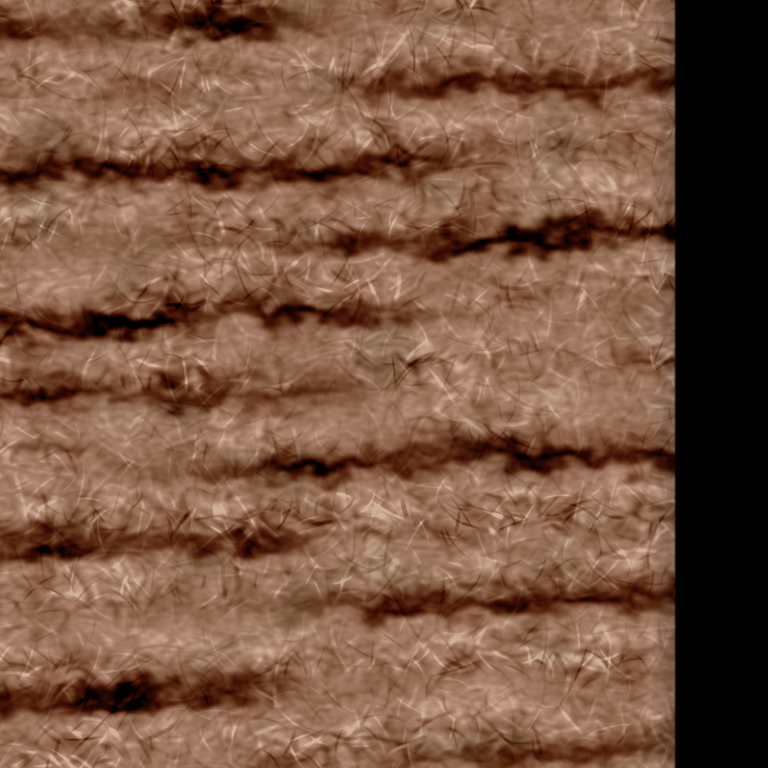
Reproduce this texture procedurally as a Shadertoy shader.

```glsl
// Coarse hairy yarn wound in about ten horizontal strands, with a black strip at the right.
// Ragged dark gaps between strands fade in from alternating sides; gradient noise gives
// tangles and fuzz, and layers of jittered cells scatter soft fibres over the strands.

const float STRANDS = 10.38;      // strands over the canvas height
const float STRAND_SHIFT = 0.27;  // offset of the first gap, in strands
const float YARN_EDGE = 0.879;    // where the black strip starts
const float SOFTNESS = 0.0014;    // blur of the fibre edges
const int FIBRE_LAYERS = 8;

// Tones from deepest shadow to highlight
const vec3 TONES[7] = vec3[7](
    vec3(0.01, 0.00, 0.00), vec3(0.22, 0.04, 0.01), vec3(0.34, 0.15, 0.05),
    vec3(0.44, 0.27, 0.17), vec3(0.55, 0.39, 0.29), vec3(0.66, 0.50, 0.41),
    vec3(0.82, 0.69, 0.60));

vec3 toneColor(float tone) {
    vec3 color = TONES[0];
    for (int i = 1; i < 7; i++)
        color = mix(color, TONES[i], clamp(tone - float(i - 1), 0.0, 1.0));
    return color;
}

vec4 hash4(vec3 p) {
    vec4 q = fract(p.xyzx * vec4(0.1031, 0.1030, 0.0973, 0.1099));
    q += dot(q, q.wzxy + 33.33);
    return fract((q.xxyz + q.yzzw) * q.zywx);
}

float cornerSlope(vec2 cell, vec2 offset) {
    float angle = 6.2832 * hash4(vec3(cell, 7.0)).x;
    return dot(vec2(cos(angle), sin(angle)), offset);
}

// Gradient noise, roughly -0.7 to 0.7
float gradientNoise(vec2 p) {
    vec2 i = floor(p), f = fract(p);
    vec2 w = f * f * f * (f * (f * 6.0 - 15.0) + 10.0);
    vec2 e = vec2(1.0, 0.0);
    float low = mix(cornerSlope(i, f), cornerSlope(i + e, f - e), w.x);
    float high = mix(cornerSlope(i + e.yx, f - e.yx), cornerSlope(i + 1.0, f - 1.0), w.x);
    return mix(low, high, w.y);
}

// Coverage of a tapered, bent fibre centred on the origin
float fibre(vec2 p, float angle, float halfLength, float bend, float halfWidth, float blur) {
    float c = cos(angle), s = sin(angle);
    vec2 q = vec2(c * p.x + s * p.y, c * p.y - s * p.x);
    float across = abs(q.y - bend * (q.x * q.x - 0.3 * halfLength * halfLength));
    float taper = 1.0 - smoothstep(0.4, 1.0, abs(q.x) / halfLength);
    return taper * (1.0 - smoothstep(halfWidth - blur, halfWidth + blur, across));
}

// Lays one layer of fibres, one per cell, over a tone
float layFibres(float tone, vec2 uv, float scale, float layer, float amount, float blur) {
    vec2 p = uv * scale + layer * vec2(0.37, 0.61);
    vec2 home = floor(p);
    for (int j = -1; j <= 1; j++)
    for (int i = -1; i <= 1; i++) {
        vec2 cell = home + vec2(i, j);
        vec4 place = hash4(vec3(cell, layer + 11.0));
        vec4 look = hash4(vec3(cell, layer + 53.0));
        vec2 center = cell + 0.5 + 0.6 * (place.xy - 0.5);
        float angle = 3.0 * (place.z - 0.5);
        float halfLength = mix(0.35, 0.7, place.w);
        float halfWidth = mix(0.0012, 0.0029, look.x * look.x) * scale;
        float cover = fibre(p - center, angle, halfLength, look.y - 0.5, halfWidth, blur * scale);
        tone += cover * amount * mix(-1.2, 1.2, look.z);
    }
    return tone;
}

// Strength of a numbered gap: even ones on the left, odd ones on the right
float gapStrength(float index, float x) {
    vec4 vary = hash4(vec3(index, 3.0, 5.0));
    float side = mod(index + step(5.0, index), 2.0);
    float reach = mix(0.45, 0.34, side) + 0.3 * (vary.x - 0.5);
    float rightward = smoothstep(reach - 0.12, reach + 0.12, x);
    float present = mix(1.0 - rightward, rightward, side);
    float patchy = 0.85 + 0.9 * gradientNoise(vec2(x * 8.0, index * 3.7 + 0.4));
    return mix(0.15, mix(0.75, 1.1, vary.y), present) * patchy;
}

void mainImage(out vec4 fragColor, in vec2 fragCoord) {
    vec2 uv = fragCoord / iResolution.xy;
    float blur = max(SOFTNESS, 0.8 / min(iResolution.x, iResolution.y));

    // Strand coordinate: counts downward, rises slightly to the right, frays
    float v = (1.0 - uv.y) * STRANDS - STRAND_SHIFT + 0.3 * (uv.x - 0.45);
    v += 0.22 * gradientNoise(uv * vec2(3.5, 6.0) + 2.3);
    v += 0.22 * gradientNoise(uv * vec2(15.0, 30.0));
    v += 0.20 * gradientNoise(uv * vec2(38.0, 55.0) + 5.2);
    float index = floor(v + 0.5);
    float d = v - index;
    float below = fract(v);

    // Gap: a dark core inside a wide brown shade
    float strength = gapStrength(index, uv.x);
    float core = strength * exp(-d * d / 0.022);
    float shade = strength * exp(-d * d / (d < 0.0 ? 0.085 : 0.05));

    // Strand body: smooth and light on top, hairier and darker below
    float underside = smoothstep(0.2, 0.75, below) * (1.0 - smoothstep(0.8, 1.0, below));
    float hair = 0.8 + 0.9 * gradientNoise(uv * vec2(6.0, 8.0) + 19.0);
    hair *= mix(0.6, 1.15, underside);
    float tone = 4.95 - 0.45 * underside - 2.9 * core - 1.7 * shade;
    tone += 1.0 * gradientNoise(uv * vec2(9.0, 15.0) + 8.1);
    tone += 1.3 * hair * gradientNoise(uv * vec2(22.0, 36.0) + 3.4);

    // Tangles: dark pits between crests of warped noise, then finer fuzz
    vec2 warp = vec2(gradientNoise(uv * 26.0), gradientNoise(uv * 26.0 + 40.0));
    float tangle = gradientNoise(uv * vec2(50.0, 68.0) + 1.6 * warp);
    tone += hair * (1.5 * tangle - 0.8 * max(-tangle, 0.0));
    tone += 0.6 * gradientNoise(uv * vec2(85.0, 130.0) + 4.7);
    hair *= 1.0 - 0.3 * min(core, 1.0);
    for (int n = 0; n < FIBRE_LAYERS; n++)
        tone = layFibres(tone, uv, 11.0 + 2.8 * float(n), float(n), hair, blur);

    // Faint mossy patches, then the black strip
    float mossy = smoothstep(0.1, 0.5, gradientNoise(uv * vec2(9.0, 14.0) + 31.0));
    vec3 color = toneColor(tone) * mix(vec3(1.0), vec3(0.92, 0.95, 0.92), mossy);
    color *= 1.0 - 0.18 * smoothstep(YARN_EDGE - 0.035, YARN_EDGE, uv.x);
    color *= 1.0 - smoothstep(YARN_EDGE - 0.002, YARN_EDGE + 0.002, uv.x);
    fragColor = vec4(color, 1.0);
}
```
